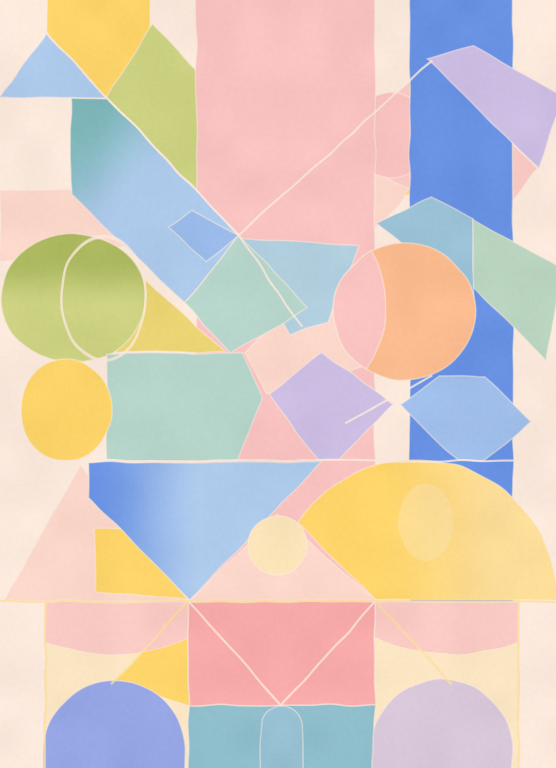
Reproduce this background procedurally as a Shadertoy shader.

```glsl
const vec3 CREAM = vec3(.98, .91, .86), BLUSH = vec3(.98, .84, .79);
const vec3 PINK = vec3(.97, .76, .75), CORAL = vec3(.97, .67, .66);
const vec3 YELLOW = vec3(.99, .83, .41), LIME = vec3(.80, .82, .51);
const vec3 MINT = vec3(.71, .83, .79), TEAL = vec3(.49, .71, .72);
const vec3 SKY = vec3(.68, .79, .92), BLUE = vec3(.41, .57, .89);
const vec3 LILAC = vec3(.80, .74, .89), SAND = vec3(.98, .89, .72);

vec2 p;      // position: 72.2 wide, 100 high
vec3 col;    // colour painted so far

float hash(vec2 v) {
    vec3 q = fract(v.xyx * .1031);
    q += dot(q, q.yzx + 33.33);
    return fract((q.x + q.y) * q.z);
}

float noise(vec2 v) {
    vec2 i = floor(v), f = fract(v);
    f *= f * (3. - 2. * f);
    vec2 e = vec2(0, 1);
    return mix(mix(hash(i), hash(i + e.yx), f.x),
               mix(hash(i + e), hash(i + e.yy), f.x), f.y);
}

// Signed distances; corners run clockwise
float edge(vec2 a, vec2 b) {
    vec2 d = normalize(b - a);
    return dot(p - a, vec2(-d.y, d.x));
}
float tri(vec2 a, vec2 b, vec2 c) {
    return max(edge(a, b), max(edge(b, c), edge(c, a)));
}
float quad(vec4 ab, vec4 cd) {
    return max(max(edge(ab.xy, ab.zw), edge(ab.zw, cd.xy)),
               max(edge(cd.xy, cd.zw), edge(cd.zw, ab.xy)));
}
float oval(vec2 c, vec2 r) { return (length((p - c) / r) - 1.) * min(r.x, r.y); }
float arch(vec2 c, float r) { return length(vec2(p.x - c.x, max(p.y - c.y, 0.))) - r; }

float cover(float d) {
    float w = 70. / iResolution.y;
    return smoothstep(w, -w, d);
}
void paint(float d, vec3 fill) {
    col = mix(col, fill, cover(d));
    col = mix(col, CREAM, .5 * cover(abs(d) - .1));
}
void line(vec4 s, vec3 ink) {
    vec2 a = p - s.xy, b = s.zw - s.xy;
    float d = length(a - b * clamp(dot(a, b) / dot(b, b), 0., 1.));
    col = mix(col, ink, .8 * cover(d - .14));
}

void mainImage(out vec4 fragColor, in vec2 fragCoord) {
    p = fragCoord / iResolution.xy * vec2(72.2, 100);
    p += .3 * (vec2(noise(p * .35), noise(p.yx * .35 + 40.)) - .5);
    col = CREAM;

    // Upper shapes
    paint(tri(vec2(0, 87.3), vec2(6, 95.6), vec2(13.8, 87.3)), SKY);
    paint(max(quad(vec4(6, 101, 26.5, 101), vec4(13.9, 87.4, 6, 95.8)), p.x - 19.5), YELLOW);
    paint(max(oval(vec2(38.5, 83.5), vec2(16.7)), edge(vec2(26.7, 75.2), vec2(45, 81))),
          mix(CORAL, BLUSH, smoothstep(32., 50., p.x)));
    paint(quad(vec4(19.8, 97, 38, 77.7), vec4(27.5, 73, 13.9, 87.4)), LIME);
    paint(quad(vec4(26.7, 90.3, 47.1, 90.6), vec4(46.5, 86, 38, 77.9)), YELLOW);
    paint(quad(vec4(56, 92, 69.8, 78), vec4(64, 70.7, 43, 80)), mix(PINK, BLUSH, .4));
    paint(oval(vec2(50.5, 82.4), vec2(5.5)), PINK);
    paint(quad(vec4(57, 81, 60, 81.3), vec4(57, 75, 52.5, 74.6)), YELLOW);
    paint(arch(vec2(37.1, 100), 11.6), PINK);
    paint(arch(vec2(59.9, 99.4), 6.7), BLUE);
    paint(quad(vec4(55.5, 92.3, 61.5, 94), vec4(73, 87.5, 70, 78)), LILAC);

    // Left band and middle tiles
    paint(quad(vec4(0, 75.3, 9.2, 75.3), vec4(17, 68, 0, 66)), BLUSH);
    paint(max(quad(vec4(-4, 87.2, 14, 87.2), vec4(31, 69.4, 24, 60.5)), 9.2 - p.x),
          mix(TEAL, SKY, smoothstep(-73., -57., p.x - p.y)));
    paint(quad(vec4(25, 72.6, 31, 69.4), vec4(26.7, 65.9, 22, 70.5)), mix(SKY, BLUE, .3));
    paint(quad(vec4(44, 68, 50, 53), vec4(34.5, 48.6, 31.9, 54)), BLUSH);
    paint(quad(vec4(31, 69, 46.5, 68), vec4(42.5, 58, 37.5, 56.5)), mix(SKY, MINT, .4));
    paint(quad(vec4(31, 69.4, 40, 60), vec4(30, 54, 24, 60.5)), MINT);
    paint(tri(vec2(18.9, 63.5), vec2(29.3, 54.2), vec2(15, 54.2)), mix(YELLOW, LIME, .4));
    paint(oval(vec2(9.5, 61.2), vec2(9.4, 8.4)),
          LIME - vec3(.13, .1, .14) * smoothstep(60., 67., p.y));
    paint(max(max(abs(p.y - 47.) - 7., 13.9 - p.x), p.x + .4 * abs(p.y - 48.) - 34.), MINT);
    paint(oval(vec2(8.6, 46.6), vec2(5.9, 6.6)), YELLOW);
    paint(quad(vec4(49, 71, 56, 74.3), vec4(61.5, 71.5, 61.5, 60)), mix(SKY, TEAL, .4));
    paint(quad(vec4(61.5, 71.4, 73, 65), vec4(71, 53, 61.5, 62.5)), mix(MINT, LIME, .15));
    float sun = oval(vec2(52.5, 59.4), vec2(9.25, 8.9));
    paint(sun, mix(CORAL, YELLOW, .4));
    paint(max(sun, oval(vec2(42.5, 60), vec2(7.6, 11))), PINK);
    paint(max(quad(vec4(41.7, 54.2, 51, 47.3), vec4(42.5, 38.5, 34.9, 48.6)), 40. - p.y), LILAC);
    paint(max(quad(vec4(52, 47.3, 60.5, 53.5), vec4(69, 45, 61, 38.5)),
              abs(p.y - 45.5) - 5.5), mix(SKY, BLUE, .2));

    // Lower triangles and dome
    paint(tri(vec2(10.5, 39.5), vec2(24.5, 21.8), vec2(.5, 21.8)), BLUSH);
    paint(quad(vec4(12.2, 31.2, 17, 31), vec4(24.4, 22, 12.5, 23)), YELLOW);
    paint(max(tri(vec2(7, 39.8), vec2(41.7, 39.8), vec2(24.7, 21.9)), 11.6 - p.x),
          mix(BLUE, SKY, smoothstep(11., 27., p.x)));
    paint(tri(vec2(36, 33), vec2(48.8, 21.8), vec2(24.7, 21.8)), BLUSH);
    paint(oval(vec2(36, 29), vec2(3.8)), SAND);
    paint(max(max(oval(vec2(54, 21.9), vec2(18.3)), 21.9 - p.y),
              edge(vec2(48.8, 21.9), vec2(37.5, 33))),
          mix(YELLOW, SAND, .6 * smoothstep(48., 66., p.x)));
    col = mix(col, SAND, .4 * cover(oval(vec2(55.3, 32), vec2(3.5, 5))));

    // Mirrored base panels
    float side = abs(p.x - 36.6), panel = max(abs(side - 21.4) - 9.3, p.y - 21.6);
    paint(panel, mix(SAND, CREAM, .3));
    paint(tri(vec2(24.5, 21.5), vec2(24.5, 8.2), vec2(14.5, 11)), YELLOW);
    paint(max(panel, length(vec2(side - 22., (p.y - 21.6) * 2.)) - 13.5), mix(PINK, BLUSH, .4));
    paint(max(side - 12.1, p.y - 8.2), mix(TEAL, SKY, .35));
    paint(max(side - 12.1, abs(p.y - 14.9) - 6.7), CORAL);
    paint(arch(vec2(36.6, 5.4), 2.7), mix(TEAL, SKY, .5));
    paint(arch(vec2(14.9, 2.2), 9.2), mix(BLUE, LILAC, .45));
    paint(arch(vec2(57.4, 2.5), 9.1), mix(LILAC, SAND, .25));

    // Pale and gold strokes
    vec3 gold = mix(YELLOW, CREAM, .45);
    line(vec4(13.9, 87.4, 31, 69.4), CREAM);
    line(vec4(31, 69.4, 56, 92), CREAM);
    line(vec4(31, 69.4, 39.2, 57.5), CREAM);
    line(vec4(45, 45, 56, 51), CREAM);
    line(vec4(0, 40, 72, 40), CREAM);
    line(vec4(0, 21.7, 72, 21.7), gold);
    vec2 ring = (p - vec2(13.4, 61.2)) / vec2(5.5, 8.1);
    col = mix(col, CREAM, .8 * cover(abs(length(ring) - 1.) * 5.5 - .15));
    p.x = side;
    line(vec4(12.1, 21.7, 0, 8.2), CREAM);
    line(vec4(12.1, 21.7, 22, 11), gold);
    line(vec4(30.7, 0, 30.7, 21.7), gold);

    // Soft washes and paper grain
    col += .03 * (noise(p * .25) - .5) + .012 * (noise(p * 3.) - .5);
    fragColor = vec4(col, 1);
}
```
